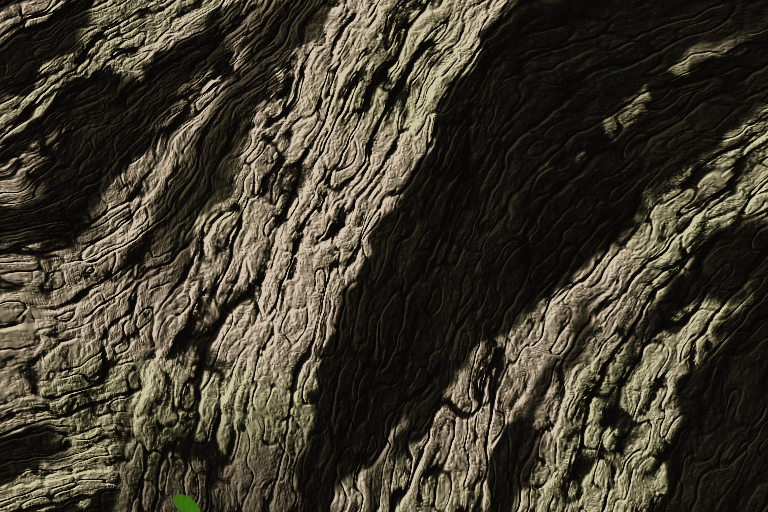
A Shadertoy shader for this texture:

```glsl
// Old tree bark: twisted sunlit ridges and deep shadowed furrows in raking light.

const vec2 LIGHT_DIR = vec2(-0.83, 0.55);
const vec3 DEEP_SHADE = vec3(0.03, 0.026, 0.022);
const vec3 LEAF_GREEN = vec3(0.24, 0.48, 0.07);

float hash(vec2 p) {
    return fract(sin(dot(p, vec2(127.1, 311.7))) * 43758.545);
}

float noise(vec2 p) {
    vec2 i = floor(p), f = fract(p);
    f = f * f * (3.0 - 2.0 * f);
    return mix(mix(hash(i), hash(i + vec2(1, 0)), f.x),
               mix(hash(i + vec2(0, 1)), hash(i + vec2(1, 1)), f.x), f.y);
}

vec2 warp(vec2 p, float frequency, float amount) {
    vec2 q = p * frequency;
    return p + amount * (vec2(noise(q + 3.7), noise(q + 41.3)) - 0.5);
}

float band(float x, float low, float high, float soft) {
    return smoothstep(low - soft, low + soft, x) * (1.0 - smoothstep(high - soft, high + soft, x));
}

// Coordinates (across, along) the steep, leaning trunk fibres.
vec2 trunkCoords(vec2 p) {
    float bend = 0.57 + 0.2 * p.y + 0.23 * p.y * p.y;
    float lean = 0.6 * max(p.x - 1.0, 0.0) * p.y;
    return vec2(p.x - bend - lean, p.y + 0.5 * p.x);
}

// Coordinates (across, along) the sweeping fibres on the left.
vec2 swirlCoords(vec2 p) {
    float sweep = p.x * (0.2 + 1.0 * p.x);
    return vec2(p.y - sweep * mix(0.2, 1.0, smoothstep(0.0, 0.8, p.y)), p.x + 0.3 * p.y);
}

// Thin winding grooves where the noise crosses its middle value.
float grooves(vec2 q, float width) {
    return 1.0 - smoothstep(0.0, width, abs(2.0 * noise(q) - 1.0));
}

// Billowed noise stretched along the fibres, split by grooves.
float fibres(vec2 q, float density) {
    float height = 0.0, amplitude = 0.5;
    vec2 frequency = vec2(9.0, 2.2) * density;
    for (int i = 0; i < 5; i++) {
        height += amplitude * abs(2.0 * noise(q * frequency + float(i) * 17.3) - 1.0);
        frequency *= vec2(2.2, 2.9);
        amplitude *= 0.66;
    }
    height -= 0.28 * grooves(q * vec2(24.0, 5.5) * density + 63.0, 0.2);
    return height - 0.18 * grooves(q * vec2(52.0, 17.0) * density + 31.0, 0.25);
}

float barkHeight(vec2 p) {
    vec2 fine = warp(warp(p, 17.0, 0.016), 50.0, 0.006);
    vec2 trunk = trunkCoords(warp(fine, 4.0, 0.04));
    vec2 swirl = swirlCoords(warp(fine, 3.6, 0.16));
    float onTrunk = smoothstep(-0.38, -0.33, trunk.x);
    return mix(fibres(swirl, 1.1), fibres(trunk, 1.0), onTrunk);
}

// Where the sun reaches: swirls, central ridge, right ridge and a thin streak.
float sunlight(vec2 p) {
    vec2 rough = warp(warp(p, 13.0, 0.045), 38.0, 0.024);
    vec2 trunk = trunkCoords(rough);
    vec2 swirl = swirlCoords(warp(rough, 3.6, 0.16));
    float u = trunk.x, y = p.y;

    float gutter = band(u, -0.46, -0.36, 0.025) * smoothstep(0.4, 0.6, y);
    float left = (1.0 - smoothstep(-0.38, -0.33, u)) * (1.0 - 0.85 * gutter);
    left *= smoothstep(0.28, 0.44, noise(swirl * vec2(15.0, 3.5) + 5.0));

    float centre = band(u, -0.35, 0.0, 0.007);
    centre *= smoothstep(0.1, 0.26, noise(trunk * vec2(16.0, 2.4) + 9.0));
    centre *= mix(0.5, 1.0, smoothstep(0.05, 0.3, y));

    float start = mix(0.08, 0.40, smoothstep(0.0, 0.55, y));
    float right = band(u, start, 0.71 - 0.2 * y, 0.01);
    right *= smoothstep(0.2, 0.34, noise(trunk * vec2(20.0, 3.4) + 2.0));
    right *= 1.0 - 0.9 * band(u, 0.41, 0.435, 0.01) * (1.0 - smoothstep(0.35, 0.5, y));

    float streak = band(u, 0.24, 0.27, 0.008) * band(y, 0.68, 0.92, 0.04);
    streak *= smoothstep(0.35, 0.55, noise(p * 24.0));
    return clamp(0.92 * left + 1.08 * centre + right + 0.8 * streak, 0.0, 1.08);
}

// Tone ramp from black cracks to sun-bleached bark.
vec3 barkColor(float tone) {
    vec3 ramp[6] = vec3[6](
        vec3(0.07, 0.06, 0.05), vec3(0.16, 0.15, 0.10), vec3(0.32, 0.29, 0.22),
        vec3(0.49, 0.45, 0.36), vec3(0.65, 0.60, 0.51), vec3(0.82, 0.78, 0.69));
    vec3 color = DEEP_SHADE;
    for (int i = 0; i < 6; i++)
        color = mix(color, ramp[i], clamp(tone * 6.0 - float(i), 0.0, 1.0));
    return color;
}

void mainImage(out vec4 fragColor, in vec2 fragCoord) {
    vec2 p = fragCoord / iResolution.y;

    // Relief facing the light, and shadows cast by taller bark
    float height = barkHeight(p);
    float slope = height - barkHeight(p + LIGHT_DIR * 0.003);
    float rise = barkHeight(p + LIGHT_DIR * 0.016) - height;
    float open = 1.0 - 0.75 * smoothstep(0.08, 0.3, rise);
    float cavity = mix(0.25, 1.0, smoothstep(0.02, 0.34, height));

    float litTone = clamp(0.7 + 3.8 * slope, 0.08, 1.05) * open * cavity;
    float darkTone = clamp(0.05 + 0.2 * height + 1.2 * slope, 0.0, 0.36);
    float tone = mix(darkTone, litTone, sunlight(p));

    // Patches of olive moss and warm wood
    float moss = smoothstep(0.35, 0.75, noise(p * 5.0 + 20.0) + 0.15 * (p.x - 0.6));
    vec3 color = barkColor(tone) * mix(vec3(1.02, 0.99, 0.99), vec3(0.97, 1.0, 0.91), moss);

    // Small leaf at the lower edge
    vec2 leaf = (p - vec2(0.365, 0.012)) * mat2(0.8, -0.6, 0.6, 0.8);
    float leafShape = length(leaf / vec2(0.032, 0.017));
    color = mix(color, LEAF_GREEN * (0.8 + 0.3 * height), 1.0 - smoothstep(0.88, 1.05, leafShape));

    fragColor = vec4(color, 1.0);
}
```
